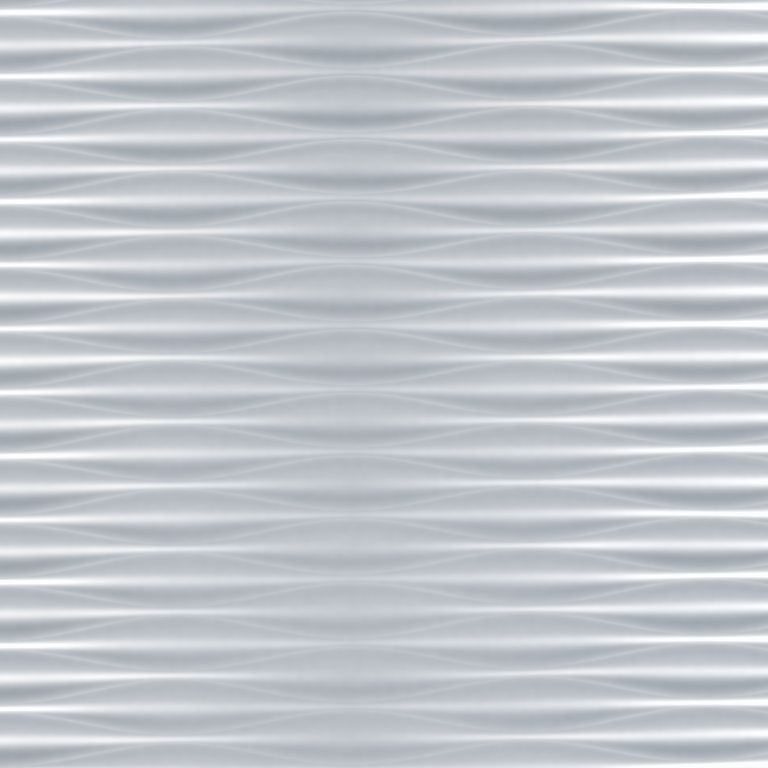
Give the GLSL for this texture, as a Shadertoy shader.

```glsl
// Brushed silver sheet of staggered, lens-shaped horizontal ripples.

float hash(vec2 p) {
    return fract(sin(dot(p, vec2(41.3, 289.1))) * 4375.85);
}

float noise(vec2 p) {
    vec2 cell = floor(p), f = fract(p);
    f = f * f * (3.0 - 2.0 * f);
    float low = mix(hash(cell), hash(cell + vec2(1, 0)), f.x);
    float high = mix(hash(cell + vec2(0, 1)), hash(cell + vec2(1, 1)), f.x);
    return mix(low, high, f.y);
}

float bell(float x, float width) {
    return exp(-x * x / (width * width));
}

// Brightness inside one lens: d is the drop below its axis, in rows
float lensShade(float d, float halfHeight, float gloss, float relief) {
    float t = d / halfHeight;
    float open = smoothstep(0.08, 0.42, halfHeight);
    float shade = 0.35 + 0.05 * smoothstep(-1.0, 0.0, t);
    shade -= relief * (0.12 + 0.2 * open) * bell(t - 0.58, 0.3);
    shade -= relief * 0.1 * open * bell(t + 0.72, 0.22);
    shade += relief * 0.09 * bell(abs(t) - 1.0, 0.1);
    float ridge = bell(d - 0.01, 0.05 + 0.11 * halfHeight);
    return shade + gloss * (1.0 - 0.3 * open) * ridge;
}

void mainImage(out vec4 fragColor, in vec2 fragCoord) {
    vec2 uv = fragCoord / iResolution.xy;
    float side = abs(uv.x - 0.46);

    // Slightly tilted rows, counted downward; odd lenses sit half a row lower
    float row = (1.0 - uv.y - 0.049 + 0.008 * (uv.x - 0.9)) / 0.0825;
    row += 0.05 * (noise(vec2(uv.x * 5.0, row * 0.8)) - 0.5);
    float evenDrop = fract(row + 0.5) - 0.5;
    float oddDrop = fract(row) - 0.5;

    // Complementary lens heights share each row
    float evenHalf = 0.25 + 0.18 * cos(6.2832 * (uv.x - 0.458) / 0.46);
    float oddHalf = 0.5 - evenHalf;

    // Gloss grows toward both sides; relief fades low in the centre
    float wear = noise(vec2(uv.x * 4.0, floor(row * 2.0 + 0.5) * 3.7));
    float gloss = (0.1 + 1.6 * side) * (0.8 + 0.35 * wear);
    float relief = mix(0.5, 1.0, max(smoothstep(0.1, 0.9, uv.y),
                                     smoothstep(0.15, 0.45, side)));

    float evenShade = lensShade(evenDrop, evenHalf, gloss, relief);
    float oddShade = lensShade(oddDrop, oddHalf, gloss, relief);
    float soft = 0.03 + 6.0 / iResolution.y;
    float shade = mix(evenShade, oddShade,
                      smoothstep(-soft, soft, abs(evenDrop) - evenHalf));

    // Faint cloudy tarnish
    shade += 0.05 * (noise(uv * vec2(9.0, 40.0)) - 0.5);
    shade += 0.03 * (noise(uv * 120.0) - 0.5);

    vec3 steel = vec3(0.60, 0.63, 0.66);
    vec3 shine = vec3(0.97, 0.975, 0.985);
    fragColor = vec4(mix(steel, shine, clamp(shade, -0.1, 1.05)), 1.0);
}
```
